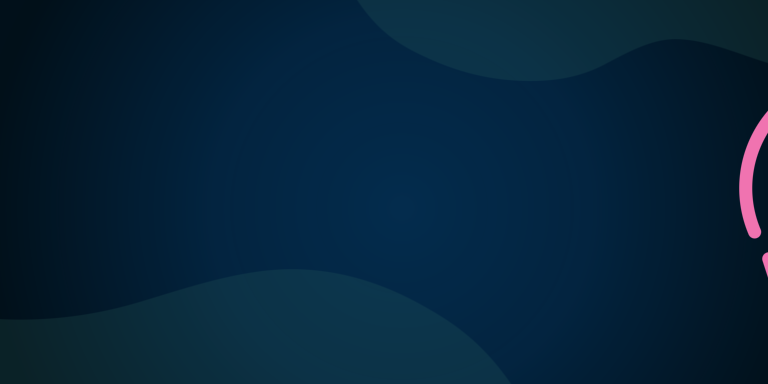
This background is drawn by a Shadertoy shader. Its source:

```glsl
// Deep blue radial glow with two translucent teal waves and a pink rounded stroke at the right.

const vec3 GLOW_CORE = vec3(0.014, 0.172, 0.302);
const vec3 GLOW_MID  = vec3(0.010, 0.140, 0.248);
const vec3 GLOW_EDGE = vec3(0.004, 0.062, 0.100);
const vec3 WAVE_TINT = vec3(0.210, 0.450, 0.400);
const vec3 PINK      = vec3(0.940, 0.450, 0.690);

const vec2  GLOW_CENTER = vec2(1.047, 0.458);
const float MID_RADIUS  = 0.50;
const float EDGE_RADIUS = 1.08;
const float WAVE_ALPHA  = 0.18;
const float RING_STEP   = 0.224;
const float RING_LIGHT  = 0.006;

const vec2  ARC_CENTER   = vec2(2.234, 0.510);
const float ARC_RADIUS   = 0.292;
const float ARC_BOTTOM   = 0.396;
const float STROKE_WIDTH = 0.034;
const vec2  DASH_START   = vec2(2.002, 0.326);
const vec2  DASH_END     = vec2(2.025, 0.255);

// Wave knots: position, height from the canvas border, slope
const int KNOTS = 6;
const vec3 TOP_WAVE[KNOTS] = vec3[KNOTS](
    vec3(0.930, 0.000, 1.50), vec3(1.120, 0.154, 0.45),
    vec3(1.380, 0.211, 0.00), vec3(1.576, 0.167, -0.53),
    vec3(1.758, 0.102, 0.00), vec3(2.000, 0.164, 0.30));
const vec3 BOTTOM_WAVE[KNOTS] = vec3[KNOTS](
    vec3(0.000, 0.169, -0.05), vec3(0.365, 0.214, 0.30),
    vec3(0.760, 0.299, 0.00), vec3(1.094, 0.208, -0.55),
    vec3(1.331, 0.000, -1.45), vec3(2.000, -0.970, -1.45));

// Cubic Hermite curve through the knots, extended in a line at both ends
float waveHeight(vec3 knots[KNOTS], float x) {
    vec3 first = knots[0];
    vec3 last = knots[KNOTS - 1];
    if (x < first.x) return first.y + first.z * (x - first.x);
    for (int i = 0; i < KNOTS - 1; i++) {
        vec3 a = knots[i];
        vec3 b = knots[i + 1];
        if (x < b.x) {
            float span = b.x - a.x;
            float t = (x - a.x) / span;
            float s = 1.0 - t;
            return a.y * s * s * (1.0 + 2.0 * t) + b.y * t * t * (3.0 - 2.0 * t)
                 + span * s * t * (a.z * s - b.z * t);
        }
    }
    return last.y + last.z * (x - last.x);
}

float segmentDistance(vec2 p, vec2 a, vec2 b) {
    vec2 ab = b - a;
    float t = clamp(dot(p - a, ab) / dot(ab, ab), 0.0, 1.0);
    return length(p - a - t * ab);
}

// Left-hand arc with a round cap at its lower end
float arcDistance(vec2 p) {
    float drop = ARC_BOTTOM - ARC_CENTER.y;
    vec2 cap = ARC_CENTER + vec2(-sqrt(ARC_RADIUS * ARC_RADIUS - drop * drop), drop);
    vec2 q = p - ARC_CENTER;
    vec2 c = cap - ARC_CENTER;
    bool onArc = c.x * q.y - c.y * q.x < 0.0;
    return onArc ? abs(length(q) - ARC_RADIUS) : length(p - cap);
}

// Coverage of the inside, where the distance is negative
float fill(float d, float pixel) {
    return 1.0 - smoothstep(-0.75 * pixel, 0.75 * pixel, d);
}

vec3 glow(float r) {
    vec3 color = mix(GLOW_CORE, GLOW_MID, clamp(r / MID_RADIUS, 0.0, 1.0));
    float outer = clamp((r - MID_RADIUS) / (EDGE_RADIUS - MID_RADIUS), 0.0, 1.0);
    color = mix(color, GLOW_EDGE, outer);
    // Faint concentric steps
    return color * (1.0 + RING_LIGHT * (1.0 - 2.0 * fract(r / RING_STEP)));
}

void mainImage(out vec4 fragColor, in vec2 fragCoord) {
    vec2 p = fragCoord / iResolution.y;
    p.x *= 2.0 * iResolution.y / iResolution.x;
    float pixel = 1.0 / iResolution.y;

    vec3 color = glow(length(p - GLOW_CENTER));

    // Translucent waves
    float top = 1.0 - p.y - waveHeight(TOP_WAVE, p.x);
    float bottom = p.y - waveHeight(BOTTOM_WAVE, p.x);
    float waves = max(fill(top, fwidth(top)), fill(bottom, fwidth(bottom)));
    color = mix(color, WAVE_TINT, WAVE_ALPHA * waves);

    // Pink strokes
    float stroke = min(arcDistance(p), segmentDistance(p, DASH_START, DASH_END));
    color = mix(color, PINK, fill(stroke - 0.5 * STROKE_WIDTH, pixel));

    fragColor = vec4(color, 1.0);
}
```
